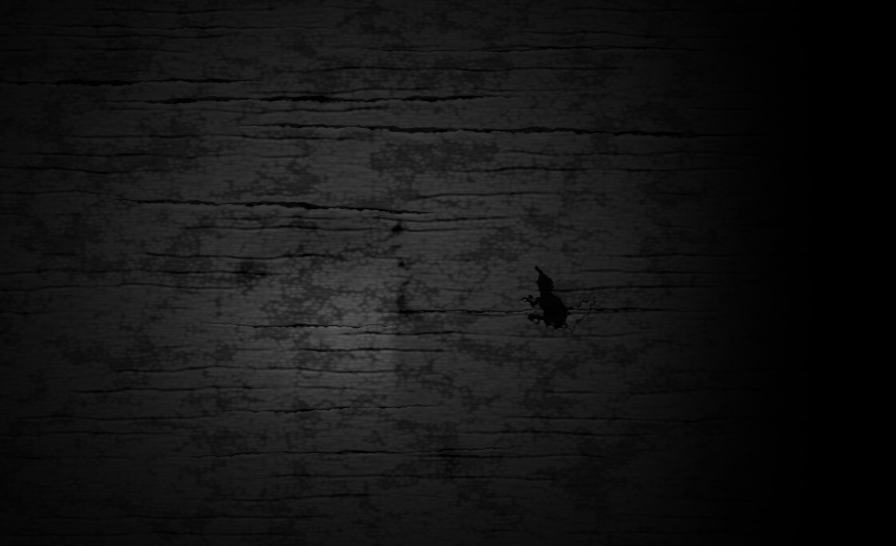
Give the GLSL for this texture, as a Shadertoy shader.

```glsl
// Dark weathered timber with long cracks, a split knot and a soft vignette.
#define LIGHT_CENTER vec2(0.67, 0.53)
#define LIGHT_SPREAD vec2(0.55, 0.46)
#define LIGHT_LEVEL 0.185
#define GRAIN_ROWS 27.0
#define GRAIN_DEPTH 0.5
#define STAIN_DEPTH 0.36
#define FIBER_DEPTH 0.28
#define LIP_LIGHT 0.3
#define CRACKS 10

float hash(vec2 p) {
    p = fract(p * vec2(0.1031, 0.1030));
    p += dot(p, p.yx + 33.33);
    return fract((p.x + p.y) * p.x * 7.31 + p.y * 5.17);
}

// Distance to the nearest scattered cell centre.
float cellular(vec2 p) {
    vec2 cell = floor(p), f = fract(p);
    float nearest = 2.0;
    for (int y = -1; y <= 1; y++)
    for (int x = -1; x <= 1; x++) {
        vec2 g = vec2(x, y), id = cell + g;
        vec2 center = g + vec2(hash(id + 17.0), hash(id + 71.0));
        nearest = min(nearest, length(center - f));
    }
    return nearest;
}

float ripple(float x, float seed) {
    return 0.5 * sin(x * 9.0 + seed) + 0.3 * sin(x * 23.0 + seed * 2.3)
         + 0.2 * sin(x * 61.0 + seed * 4.1);
}

// Soft elliptical spot.
float spot(vec2 p, vec2 center, vec2 radius) {
    vec2 d = (p - center) / radius;
    return exp(-dot(d, d));
}

// Distance to a segment whose radius changes from ra to rb.
float taperedSegment(vec2 p, vec2 a, vec2 b, float ra, float rb) {
    vec2 ap = p - a, ab = b - a;
    float t = clamp(dot(ap, ab) / dot(ab, ab), 0.0, 1.0);
    return length(ap - ab * t) - mix(ra, rb, t);
}

// Signed shade of a crack: dark cut with a pale lip below.
float crackShade(vec2 p, vec4 ends, float width, float rough, float px) {
    float t = (p.x - ends.x) / (ends.z - ends.x);
    float taper = sqrt(clamp(4.0 * t * (1.0 - t), 0.0, 1.0));
    float d = p.y - mix(ends.y, ends.w, t) - 0.004 * ripple(p.x * 1.6, ends.y * 40.0);
    d += 0.004 * (rough - 0.5);
    float w = width * taper * (0.65 + 0.5 * ripple(p.x * 3.0, ends.x * 30.0));
    w = max(w, 0.0006);
    float cut = 1.0 - smoothstep(w - px, w + px, abs(d));
    float lip = (d + 2.2 * w) / (w + px);
    return smoothstep(0.0, 0.4, taper) * (LIP_LIGHT * rough * exp(-lip * lip) - 0.85 * cut);
}

// Thin broken lines, one per grain row.
float grainShade(vec2 p, float px) {
    float y = p.y + 0.007 * ripple(p.x * 0.6, p.y * 7.0);
    float row = floor(y * GRAIN_ROWS);
    float d = (fract(y * GRAIN_ROWS) - 0.25 - 0.5 * hash(vec2(row, 3.0))) / GRAIN_ROWS;
    d += 0.0025 * ripple(p.x * 2.0, row * 2.7);
    float broken = smoothstep(-0.35, 0.45, ripple(p.x * 0.7, row * 5.3));
    float cut = 1.0 - smoothstep(0.0007, 0.0012 + 1.5 * px, abs(d));
    float lip = (d + 0.005) / 0.003;
    return broken * (0.15 * exp(-lip * lip) - GRAIN_DEPTH * cut);
}

void mainImage(out vec4 fragColor, in vec2 fragCoord) {
    vec2 p = fragCoord / iResolution.y;
    float px = 1.0 / iResolution.y;

    // Mottled surface and stretched fibres
    float coarse = cellular(p * vec2(9.0, 14.0) + 0.5 * ripple(p.y * 2.0, 1.0));
    float medium = cellular(p * vec2(27.0, 45.0));
    float fine = cellular(p * vec2(85.0, 120.0));
    float fiber = cellular(p * vec2(22.0, 170.0));
    float mottle = 0.45 * coarse + 0.33 * medium + 0.22 * fine;
    vec2 rough = p + 0.018 * vec2(medium - 0.5, fine - 0.5);

    // Vignette, pale lower panel and upper stain
    vec2 l = (p - LIGHT_CENTER) / LIGHT_SPREAD;
    float light = LIGHT_LEVEL * exp(-dot(l, l)) + 0.012;
    light *= 1.0 - smoothstep(1.1, 1.55, p.x);
    float panelEdge = 1.0 - smoothstep(0.70, 0.74, rough.x);
    light *= 1.0 + 0.42 * panelEdge * spot(p, vec2(0.62, 0.37), vec2(0.22, 0.13));
    float stain = smoothstep(0.38, 0.62, mottle);
    float patchMask = spot(rough, vec2(0.60, 0.56), vec2(0.13, 0.06));
    float shade = 1.1 - STAIN_DEPTH * stain - 0.32 * patchMask;
    shade += FIBER_DEPTH * (0.45 - fiber) + 0.22 * (0.45 - fine);
    shade += grainShade(p, px);

    // Long cracks: start and end points
    vec4 ends[CRACKS] = vec4[CRACKS](
        vec4(-0.1, 0.850, 0.48, 0.852), vec4(0.16, 0.816, 0.95, 0.822),
        vec4(0.42, 0.772, 1.42, 0.752), vec4(0.20, 0.637, 0.80, 0.613),
        vec4(-0.1, 0.956, 0.62, 0.948), vec4(0.66, 0.908, 1.40, 0.914),
        vec4(0.72, 0.432, 1.36, 0.434), vec4(0.38, 0.408, 0.73, 0.402),
        vec4(0.40, 0.248, 0.80, 0.256), vec4(0.30, 0.165, 0.95, 0.180));
    for (int i = 0; i < CRACKS; i++) {
        float width = i < 4 ? 0.0052 : 0.0022;
        shade += crackShade(p, ends[i], width, fine + 0.3, px);
    }

    // Crumbled vertical split and small chips
    float split = abs(rough.x - 0.733 - 0.012 * ripple(p.y * 3.0, 2.0));
    float span = smoothstep(0.42, 0.46, p.y) * (1.0 - smoothstep(0.58, 0.62, p.y));
    shade -= 0.6 * span * smoothstep(0.3, 0.6, medium) * (1.0 - smoothstep(0.003, 0.014, split));
    shade -= 0.6 * spot(rough, vec2(0.748, 0.425), vec2(0.018, 0.009));
    shade -= 0.45 * spot(rough, vec2(0.46, 0.503), vec2(0.026, 0.022));
    shade -= 0.55 * spot(rough, vec2(0.823, 0.160), vec2(0.018, 0.026));

    // Knot: hollow, upper spike and side splinters
    float hollow = taperedSegment(rough, vec2(0.984, 0.507), vec2(1.012, 0.435), 0.003, 0.021);
    hollow = min(hollow, taperedSegment(rough, vec2(0.955, 0.452), vec2(1.005, 0.442), 0.002, 0.007));
    hollow = min(hollow, taperedSegment(rough, vec2(0.965, 0.420), vec2(1.022, 0.408), 0.002, 0.009));
    float splinter = taperedSegment(rough, vec2(1.080, 0.443), vec2(1.040, 0.412), 0.003, 0.010);
    shade += 0.28 * (1.0 - smoothstep(0.0, 0.006, splinter));
    shade -= 0.5 * (1.0 - smoothstep(0.001, 0.004, abs(splinter - 0.004)));
    shade *= 1.0 - 0.92 * (1.0 - smoothstep(-px, 0.003 + px, hollow));

    fragColor = vec4(vec3(light * max(shade, 0.04)), 1.0);
}
```
